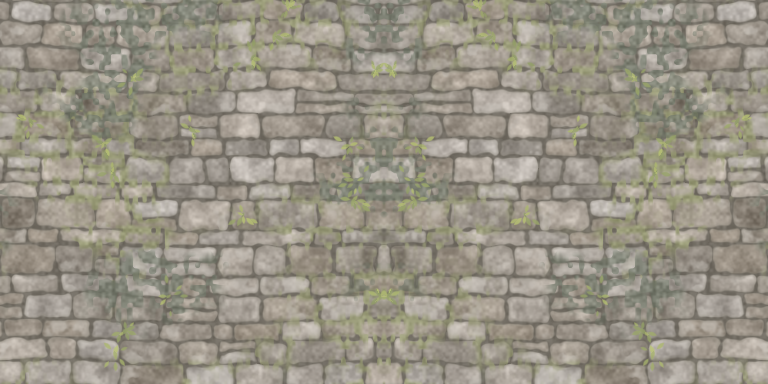
Give the GLSL for this texture, as a WebGL 2 fragment shader.

```glsl
#version 300 es
precision highp float;
// A weathered dry-stone wall, mirrored about its vertical middle line.
// Jittered courses hold rounded blocks; layered noise adds grain, lichen,
// moss in the joints and dark ivy, and small clumps of leaves lie on top.
uniform vec2 u_resolution;
out vec4 fragColor;

float hash(vec2 p) {
  vec3 q = fract(vec3(p.xyx) * vec3(0.1031, 0.103, 0.0973));
  q += dot(q, q.yzx + 33.33);
  return fract((q.x + q.y) * q.z);
}

float noise(vec2 p) {
  vec2 i = floor(p), f = fract(p);
  f = f * f * (3.0 - 2.0 * f);
  return mix(mix(hash(i), hash(i + vec2(1, 0)), f.x),
             mix(hash(i + vec2(0, 1)), hash(i + vec2(1, 1)), f.x), f.y);
}

float fbm(vec2 p) {
  float sum = 0.0, amp = 0.533;
  for (int i = 0; i < 4; i++) {
    sum += amp * noise(p);
    p = mat2(1.6, 1.2, -1.2, 1.6) * p + 7.3;
    amp *= 0.5;
  }
  return sum;
}

// Irregular one-dimensional divisions, used for courses and for blocks
float division(float i, float seed) {
  return i + 0.5 * (hash(vec2(i + 40.0, seed)) - 0.5);
}

float cellIndex(float t, float seed) {
  float i = floor(t);
  if (t < division(i, seed)) return i - 1.0;
  if (t >= division(i + 1.0, seed)) return i + 1.0;
  return i;
}

// Signed distance to the block around p; also its id and inner position
float block(vec2 p, out vec2 id, out vec2 local) {
  float courses = 17.0;
  float row = cellIndex(p.y * courses, 3.0);
  float seed = row + 61.0;
  float width = 0.095 + 0.045 * hash(vec2(seed, 8.0));
  float shift = hash(vec2(seed, 15.0));
  float col = cellIndex(p.x / width + shift, seed);
  vec2 lo = vec2((division(col, seed) - shift) * width, division(row, 3.0) / courses);
  vec2 hi = vec2((division(col + 1.0, seed) - shift) * width, division(row + 1.0, 3.0) / courses);
  id = vec2(col + 20.0, seed);

  // Some tall blocks are split into two flat ones
  if (hash(id + 4.7) > 0.8 && hi.y - lo.y > 0.056) {
    float cut = mix(lo.y, hi.y, 0.4 + 0.2 * hash(id + 9.1));
    if (p.y > cut) { lo.y = cut; id += 90.0; }
    else hi.y = cut;
  }
  vec2 halfSize = 0.5 * (hi - lo);
  float radius = min(0.017, 0.6 * min(halfSize.x, halfSize.y));
  local = (p - 0.5 * (lo + hi)) / halfSize;
  vec2 q = abs(p - 0.5 * (lo + hi)) - halfSize + radius;
  return length(max(q, 0.0)) + min(max(q.x, q.y), 0.0) - radius;
}

// Coverage by scattered clumps of small pointed leaves
float leaves(vec2 p, float halfWidth, float pixel, out float shade) {
  float cover = 0.0;
  shade = 0.5;
  for (int c = 0; c < 17; c++) {
    float k = float(c);
    vec2 centre = vec2(hash(vec2(k, 2.3)) * halfWidth, hash(vec2(k, 6.1)));
    float spread = 0.018 + 0.03 * hash(vec2(k, 9.4));
    if (length(p - centre) > spread + 0.03) continue;
    for (int n = 0; n < 9; n++) {
      vec2 s = vec2(k * 11.0 + float(n), 31.0);
      float turn = 6.2832 * hash(s);
      vec2 dir = vec2(cos(turn), sin(turn));
      vec2 q = p - centre - dir * spread * hash(s + 5.0);
      q = vec2(dot(q, dir), dot(q, vec2(-dir.y, dir.x)));
      float len = 0.007 + 0.007 * hash(s + 8.0);
      float d = abs(q.y) - 0.42 * len * (1.0 - q.x * q.x / (len * len));
      float leaf = (1.0 - smoothstep(-pixel, pixel, d)) * step(abs(q.x), len * 1.2);
      if (leaf > cover) { cover = leaf; shade = hash(s + 12.0); }
    }
  }
  return cover;
}

void main() {
  float pixel = 1.0 / u_resolution.y;
  float halfWidth = 0.5 * u_resolution.x * pixel;
  vec2 p = gl_FragCoord.xy * pixel;
  p.x = abs(p.x - halfWidth);

  // Sagging courses and rough block outlines
  vec2 w = p + 0.009 * (vec2(noise(p * 26.0), noise(p * 26.0 + 50.0)) - 0.5);
  w.y += 0.022 * (noise(p * vec2(3.5, 2.0) + 12.0) - 0.5);
  vec2 id, local;
  float d = block(w, id, local);

  // Block faces: own tint, weathering, grain and pale lichen
  float grain = fbm(p * 24.0 + id * 3.1);
  float fine = noise(p * 115.0) - 0.5;
  float tone = hash(id) * 0.75 + 0.55 * (fbm(p * 3.0 + 21.0) - 0.5) + 0.12;
  vec3 color = mix(vec3(0.55, 0.52, 0.48), vec3(0.75, 0.72, 0.69), tone);
  color += vec3(0.02, 0.0, -0.025) * (hash(id + 2.0) - 0.4);
  color += 0.34 * (grain - 0.5) + 0.10 * fine + 0.025 * local.y;
  float lichen = smoothstep(0.57, 0.72, fbm(p * 17.0 + id));
  color = mix(color, vec3(0.80, 0.78, 0.75), 0.5 * lichen);

  // Shaded rims and dark joints of uneven width
  float rough = 0.007 * (noise(p * 55.0) - 0.5);
  float rim = smoothstep(-0.014, 0.0, d + rough);
  float joint = smoothstep(-0.0065, -0.0005, d + rough);
  color = mix(color, vec3(0.52, 0.50, 0.455), 0.5 * rim);
  color = mix(color, vec3(0.41, 0.39, 0.355) + 0.10 * fine, 0.8 * joint);

  // Moss along the joints, spreading thinly over the faces
  float damp = smoothstep(0.42, 0.66, fbm(p * 4.5 + 33.0));
  float tuft = smoothstep(0.35, 0.65, noise(p * vec2(85.0, 50.0) + 5.0));
  float moss = damp * tuft * (0.15 + 0.75 * smoothstep(-0.019, -0.003, d));
  color = mix(color, vec3(0.61, 0.62, 0.47) + 0.14 * fine, moss);

  // Speckled dark ivy patches
  float ivy = smoothstep(0.56, 0.68, fbm(p * 4.0 + 71.0));
  ivy *= smoothstep(0.4, 0.6, noise(p * 68.0 + 17.0));
  color = mix(color, vec3(0.46, 0.485, 0.43) + 0.16 * fine, 0.75 * ivy);

  // Bright young leaves
  float shade;
  float leaf = leaves(p, halfWidth, pixel, shade);
  color = mix(color, mix(vec3(0.56, 0.61, 0.40), vec3(0.73, 0.77, 0.45), shade), 0.8 * leaf);

  fragColor = vec4(clamp(color, 0.0, 1.0), 1.0);
}
```
